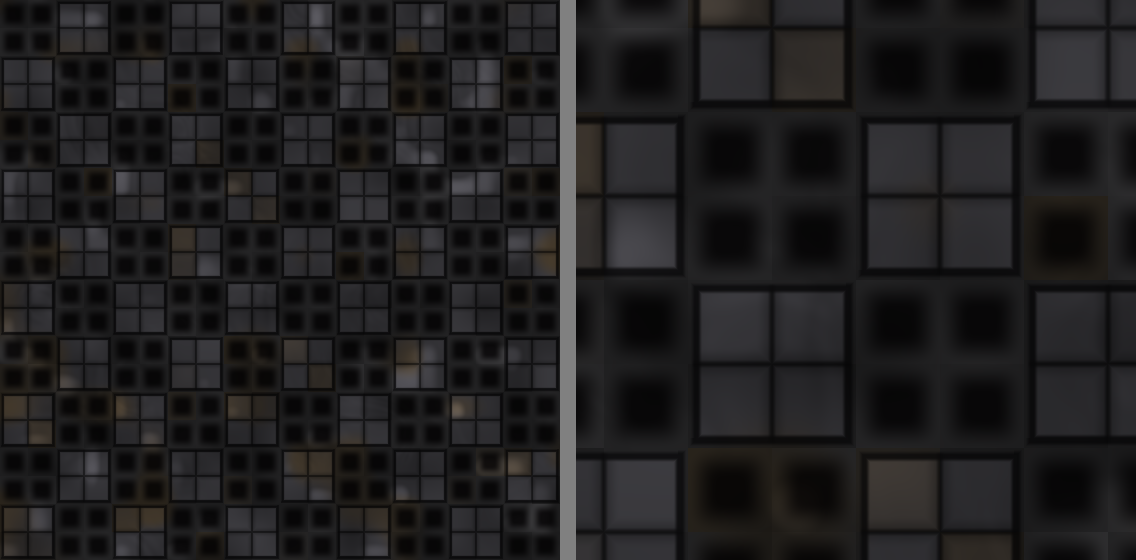
Left, the full canvas; right, a detail of the centre.
This texture is drawn by a Shadertoy shader. Its source:

```glsl
#define CELLS 10.0
#define RIM_INSET 0.05
#define RIM_WIDTH 0.017
#define SEAM_WIDTH 0.012
#define TILE_COLOR vec3(0.168, 0.166, 0.178)
#define FRAME_COLOR vec3(0.122, 0.121, 0.125)
#define CORE_COLOR vec3(0.030, 0.027, 0.030)
#define RIM_COLOR vec3(0.035, 0.034, 0.038)
#define WARM_TINT vec3(1.22, 1.03, 0.70)
#define GLOW 0.85
#define WISP 0.12

float hash(vec2 p) {
    vec3 h = fract(vec3(p.xyx) * 0.1031);
    h += dot(h, h.yzx + 33.33);
    return fract((h.x + h.y) * h.z);
}

float noise(vec2 p) {
    vec2 i = floor(p), f = fract(p);
    f = f * f * (3.0 - 2.0 * f);
    return mix(mix(hash(i), hash(i + vec2(1, 0)), f.x),
               mix(hash(i + vec2(0, 1)), hash(i + vec2(1, 1)), f.x), f.y);
}

// Raised tile: four panes inside a dark rim
vec3 raisedTile(vec2 p, vec2 pane, float edge) {
    float seam = min(abs(p.x - 0.5), abs(p.y - 0.5));
    float bevel = smoothstep(0.52, 0.30, max(abs(pane.x), abs(pane.y)));
    vec3 color = TILE_COLOR * mix(0.80, 1.08, bevel);
    color *= 1.0 - 0.55 * smoothstep(SEAM_WIDTH + 0.018, 0.0, seam);
    color = mix(FRAME_COLOR * 0.85, color, smoothstep(0.02, 0.05, edge));
    // The rim is heavier on the right and bottom
    float heavy = max(step(0.94, p.x), step(p.y, 0.06));
    float width = RIM_WIDTH * (1.0 + 0.35 * heavy);
    float rim = smoothstep(width + 0.02, width - 0.01, abs(edge - RIM_INSET));
    return mix(color, RIM_COLOR, 0.9 * rim);
}

// Sunken tile: four blurred hollows in a soft frame
vec3 sunkenTile(vec2 pane) {
    vec2 a = pane * pane;
    float radius = pow(dot(a, a), 0.25);
    return mix(CORE_COLOR, FRAME_COLOR, smoothstep(0.15, 0.52, radius));
}

void mainImage(out vec4 fragColor, in vec2 fragCoord) {
    vec2 grid = fragCoord / iResolution.xy * CELLS;
    vec2 cell = floor(grid), p = fract(grid);
    vec2 paneId = floor(grid * 2.0), pane = fract(grid * 2.0) - 0.5;
    float edge = 0.5 - max(abs(p.x - 0.5), abs(p.y - 0.5));
    bool raised = mod(cell.x + cell.y, 2.0) < 0.5;
    vec3 color = raised ? raisedTile(p, pane, edge) : sunkenTile(pane);

    // Brightness per pane plus drifting soft light
    float paneTone = hash(paneId + 17.0);
    float drift = noise(grid * 1.7 + 5.3);
    float light = 0.72 + 0.22 * paneTone + 0.38 * drift;
    float spot = smoothstep(0.68, 0.98, noise(grid * 2.0 + 41.7));
    light += GLOW * spot * (0.45 + 0.55 * paneTone);

    // Curved wisps in scattered areas
    vec2 bend = vec2(noise(grid * 1.3), noise(grid * 1.3 + 29.0));
    float strand = noise(vec2(dot(grid, vec2(6.0, 4.0)), grid.y) + 9.0 * bend);
    light += WISP * (strand - 0.5) * smoothstep(0.35, 0.8, noise(grid * 0.9 + 63.0));

    // Warm stains across groups of panes
    float stain = smoothstep(0.62, 0.92, noise(grid * 1.1 + 83.0));
    stain = max(stain, 0.8 * smoothstep(0.91, 0.97, hash(paneId + 151.0)));
    color *= light * mix(vec3(1.0), WARM_TINT, stain * (0.5 + 0.5 * drift));

    fragColor = vec4(color, 1.0);
}
```
